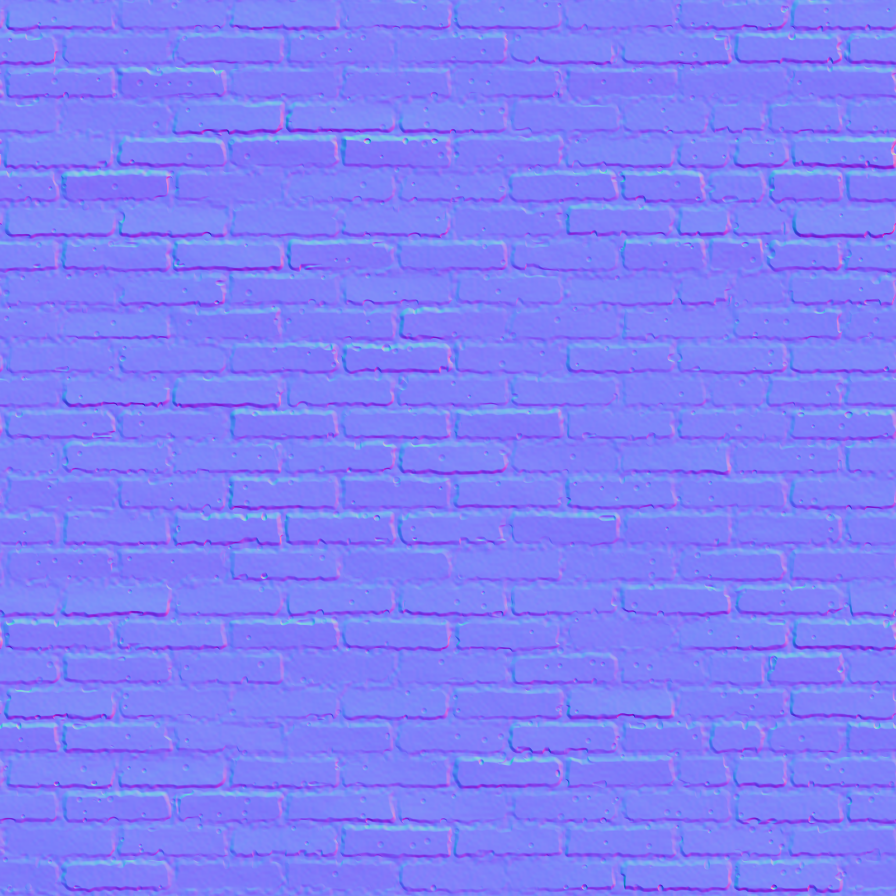
Write a three.js fragment shader that draws this texture map.

```glsl
// Tangent-space normal map of a painted brick wall: 8 bricks across, 26 courses up, running bond.
varying vec2 vUv;

float hash(vec2 c) {
  vec3 q = fract(c.xyx * vec3(0.1031, 0.1137, 0.0973));
  q += dot(q, q.yzx + 33.33);
  return fract((q.x + q.y) * q.z);
}

// Value noise that tiles over the unit square
float noise(vec2 uv, vec2 cells) {
  vec2 i = floor(uv * cells), f = fract(uv * cells);
  f = f * f * (3.0 - 2.0 * f);
  vec2 a = mod(i, cells), b = mod(i + 1.0, cells);
  return mix(mix(hash(a), hash(vec2(b.x, a.y)), f.x),
             mix(hash(vec2(a.x, b.y)), hash(b), f.x), f.y);
}

// Sparse round pits, one candidate per cell
float pits(vec2 uv) {
  vec2 id = mod(floor(uv * 60.0), 60.0);
  vec2 center = 0.3 + 0.4 * vec2(hash(id + 5.0), hash(id + 71.0));
  float radius = 0.08 + 0.14 * hash(id + 23.0);
  float dist = length(fract(uv * 60.0) - center);
  return step(0.86, hash(id + 11.0)) * (1.0 - smoothstep(0.3 * radius, radius + 0.05, dist));
}

float roundedBox(vec2 p, vec2 halfSize, float radius) {
  vec2 d = abs(p) - halfSize + radius;
  return length(max(d, 0.0)) + min(max(d.x, d.y), 0.0) - radius;
}

// Courses that contain cut bricks
bool isPatched(float row) {
  return (row > 16.5 && row < 22.5) || row == 14.0 || row == 6.0 || row == 4.0 || row == 3.0;
}

float wallHeight(vec2 uv) {
  // Uneven laying and ragged edges
  vec2 q = uv;
  q.x += 0.005 * (noise(uv, vec2(9.0, 26.0)) - 0.5);
  q.y += 0.0025 * (noise(uv, vec2(12.0, 26.0)) - 0.5);
  q += 0.0020 * (vec2(noise(uv, vec2(70.0)), noise(uv, vec2(61.0))) - 0.5);
  q += 0.0024 * (vec2(noise(uv, vec2(190.0)), noise(uv, vec2(171.0))) - 0.5);

  // Course and brick cell
  float sag = (q.y - 0.48) / 0.08;
  float y = q.y * 26.0 - 0.1 - 0.13 * exp(-sag * sag);
  float row = mod(floor(y), 26.0);
  bool oddRow = mod(row, 2.0) > 0.5;
  float x = mod(q.x * 8.0 - (oddRow ? 0.04 : 0.54), 8.0);
  float left = floor(x), right = left + 1.0;
  vec4 cut = oddRow ? vec4(6.0, 6.5, 7.0, 7.0) : vec4(5.0, 5.78, 6.3, 7.0);
  if (isPatched(row) && x >= cut.x && x < cut.w) {
    left = x < cut.y ? cut.x : (x < cut.z ? cut.y : cut.z);
    right = x < cut.y ? cut.y : (x < cut.z ? cut.z : cut.w);
  }
  vec2 id = vec2(left * 3.0, row);
  vec2 p = vec2((x - 0.5 * (left + right)) / 8.0, (fract(y) - 0.5) / 26.0);

  // Brick outline with varied corners and small chips
  vec2 halfSize = vec2((right - left) / 16.0, 0.5 / 26.0) - 0.003;
  float edge = roundedBox(p, halfSize, mix(0.003, 0.010, hash(id + 7.0)));
  edge += 0.004 * smoothstep(0.74, 0.95, noise(uv, vec2(95.0)));

  // Crisp lower edge, softer upper edge
  float bevel = mix(0.003, 0.0055, smoothstep(-0.012, 0.016, p.y));
  float face = 1.0 - smoothstep(-bevel, 0.002, edge);
  float depth = mix(0.0012, 0.0026, hash(id + 19.0));
  depth *= 0.4 + 1.2 * noise(uv, vec2(7.0, 26.0));
  vec2 tilt = (vec2(hash(id + 31.0), hash(id + 43.0)) - vec2(0.5, 0.62)) * vec2(0.02, 0.10);
  float h = face * (depth + dot(p, tilt));

  // Broad undulation, paint grain, pits and rough mortar
  h += 0.0016 * noise(uv, vec2(8.0, 17.0));
  h += 0.00017 * noise(uv, vec2(250.0)) + 0.00030 * noise(uv, vec2(60.0, 80.0));
  h -= 0.0006 * pits(uv);
  h += (1.0 - face) * (0.0009 * noise(uv, vec2(180.0)) + 0.0006 * noise(uv, vec2(90.0)));
  return h;
}

void main() {
  vec2 e = vec2(0.0007, 0.0);
  vec2 slope = vec2(wallHeight(vUv + e.xy) - wallHeight(vUv - e.xy),
                    wallHeight(vUv + e.yx) - wallHeight(vUv - e.yx)) / (2.0 * e.x);
  vec3 normal = normalize(vec3(-slope, 1.0));
  gl_FragColor = vec4(0.5 + vec3(0.5, 0.5, 0.48) * normal, 1.0);
}
```
